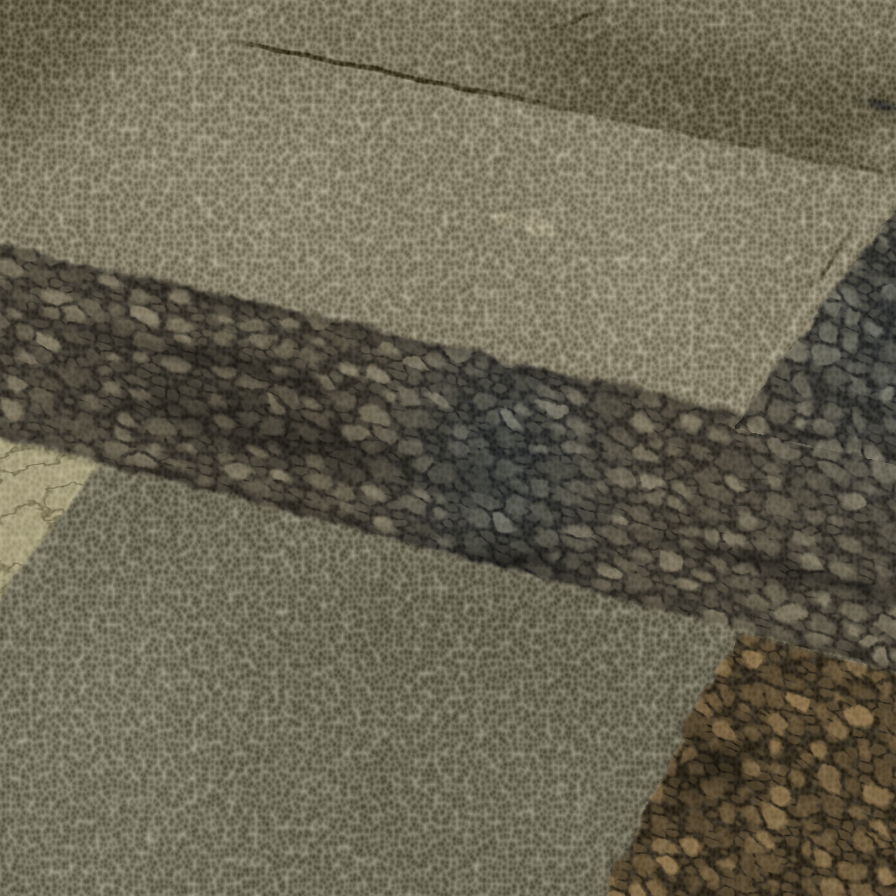
Write a Shadertoy shader that draws this texture.

```glsl
// Weathered stone slabs crossed by a sunken, dark band of pebbly aggregate.

vec2 hash2(vec2 p) {
    vec3 q = fract(vec3(p.xyx) * vec3(0.1031, 0.1030, 0.0973));
    q += dot(q, q.yzx + 33.33);
    return fract((q.xx + q.yz) * q.zy);
}

// Cellular noise: nearest distance, second distance, random cell value
vec3 cells(vec2 p) {
    vec2 base = floor(p), f = p - base;
    vec3 best = vec3(9.0, 9.0, 0.0);
    for (int j = -1; j <= 1; j++)
    for (int i = -1; i <= 1; i++) {
        vec2 o = vec2(i, j);
        vec2 h = hash2(base + o + 71.0);
        float d = length(o + 0.1 + 0.8 * h - f);
        if (d < best.x) best = vec3(d, best.x, fract(h.x * 17.3 + h.y * 9.1));
        else best.y = min(best.y, d);
    }
    return best;
}

// Layered sines for broad stains and wobbling edges
float waves(vec2 p) {
    float sum = 0.0, amp = 0.5;
    for (int i = 0; i < 5; i++) {
        sum += amp * sin(p.x + 1.7 * sin(p.y * 0.8)) * cos(p.y - 1.3 * sin(p.x * 0.7));
        p = mat2(1.5, 1.1, -1.1, 1.5) * p + 2.3;
        amp *= 0.6;
    }
    return sum;
}

float side(float d, float soft) { return smoothstep(-soft, soft, d); }

float blob(vec2 p, vec2 centre, vec2 size) {
    vec2 q = (p - centre) / size;
    return exp(-dot(q, q));
}

// Shifts into a frame that runs along the slanted joints
vec2 along(vec2 p) { return vec2(p.x, p.y + 0.24 * p.x); }

// Stone coverage and random shade; scale sets the cells per canvas
vec2 pebbles(vec2 p, vec2 scale) {
    vec3 c = cells(p * scale + 0.22 * vec2(waves(p * 60.0), waves(p * 55.0 + 8.0)));
    float radius = mix(0.22, 0.56, c.z);
    float stone = 1.0 - smoothstep(radius - 0.16, radius + 0.14, c.x);
    return vec2(stone * smoothstep(0.02, 0.28, c.y - c.x), fract(c.z * 7.7));
}

void mainImage(out vec4 fragColor, in vec2 fragCoord) {
    vec2 p = fragCoord / iResolution.xy;
    float wobble = 0.006 * waves(p * 45.0);
    float stain = waves(p * 9.0);
    vec2 s = along(p);

    // Fine grain at two sizes
    float grain = 0.24 * (cells(p * vec2(175.0, 145.0)).x - 0.45)
                + 0.16 * (cells(p * vec2(88.0, 76.0) + 4.0).x - 0.45)
                + 0.025 * waves(p * 140.0);

    // Slabs: warm and bright above the band, greyer below
    float top = 0.727 - 0.226 * p.x;
    float bottom = 0.513 - 0.263 * p.x;
    vec3 col = mix(vec3(0.455, 0.44, 0.37), vec3(0.525, 0.50, 0.415), side(p.y - 0.5 * (top + bottom), 0.02));
    col += 0.045 * blob(p, vec2(0.72, 0.70), vec2(0.13, 0.14));
    col += 0.025 * blob(p, vec2(0.33, 0.78), vec2(0.25, 0.12));
    col += 0.030 * blob(p, vec2(0.10, 0.22), vec2(0.20, 0.20));
    col -= 0.030 * blob(p, vec2(0.50, 0.30), vec2(0.22, 0.08));
    col += 0.018 * stain;

    // Rear slab with its shadow wedge and dim corner
    float crackLine = p.y - 0.952 + 0.203 * (p.x - 0.27) + 0.4 * wobble;
    float rear = side(crackLine, 0.006) * smoothstep(0.25, 0.40, p.x);
    col -= 0.035 * rear;
    col -= 0.085 * rear * side(0.115 - crackLine + 0.03 * stain, 0.04) * smoothstep(0.50, 0.66, p.x);
    col -= 0.12 * side(p.y - 0.83 - 0.9 * p.x + 0.04 * stain, 0.09);
    float crack = (1.0 - smoothstep(0.001, 0.0045, abs(crackLine))) * smoothstep(0.25, 0.30, p.x);
    col -= crack * mix(0.24, 0.09, smoothstep(0.52, 0.66, p.x));
    float hairline = abs(p.y - 0.975 - 0.35 * (p.x - 0.63) + wobble);
    col -= 0.13 * (1.0 - smoothstep(0.001, 0.005, hairline)) * blob(p, vec2(0.64, 0.98), vec2(0.035));
    col += 0.10 * blob(p, vec2(0.985, 0.833), vec2(0.035, 0.022));
    col = mix(col, vec3(0.17, 0.17, 0.16), 0.9 * blob(s, vec2(0.985, 1.119), vec2(0.020, 0.006)));

    // Pale flakes on the upper slab
    float flake = max(blob(s, vec2(0.565, 0.890), vec2(0.018, 0.010)), blob(s, vec2(0.602, 0.891), vec2(0.022, 0.013)));
    col = mix(col, vec3(0.64, 0.61, 0.51), 0.8 * smoothstep(0.3, 0.65, flake + 8.0 * wobble));
    col += grain;

    // Chalky wedge at the left edge
    float chalk = side(0.015 + 0.75 * (p.y - 0.353) - p.x + wobble, 0.005);
    float vein = smoothstep(0.0, 0.15, abs(waves(p * vec2(28.0, 42.0))));
    vec3 chalkCol = mix(vec3(0.50, 0.47, 0.35), vec3(0.66, 0.63, 0.50), vein) + 0.5 * grain;
    col = mix(col, chalkCol, chalk * side(bottom - p.y, 0.01));

    // Aggregate regions: long band, right shoulder, brown lower corner
    float bandMask = side(top - p.y + wobble, 0.005) * side(p.y - bottom + wobble, 0.004);
    float shoulderEdge = p.x - 0.833 - 0.726 * (p.y - 0.542);
    float shoulder = side(shoulderEdge + wobble, 0.005) * side(p.y - top + 0.02, 0.01);
    float corner = side(p.x - 0.67 - 0.51 * p.y + 2.0 * wobble, 0.007) * side(bottom - p.y, 0.006);

    // Dark matrix, cool in places, then stones of mixed sizes
    float cool = max(blob(p, vec2(0.56, 0.48), vec2(0.10, 0.13)), 0.9 * blob(p, vec2(1.0, 0.62), vec2(0.13, 0.16)));
    vec3 matrix = mix(vec3(0.235, 0.22, 0.185), vec3(0.18, 0.19, 0.19), cool);
    matrix = mix(matrix, vec3(0.21, 0.18, 0.125), corner);
    vec3 stoneCol = mix(vec3(0.47, 0.44, 0.365), vec3(0.39, 0.40, 0.37), cool);
    stoneCol = mix(stoneCol, vec3(0.49, 0.41, 0.28), corner);
    vec2 large = pebbles(s, mix(vec2(27.0, 43.0), vec2(33.0, 36.0), max(step(0.5, corner), step(0.5, shoulder))));
    vec2 small = pebbles(s + 3.7, vec2(52.0, 84.0));
    vec3 rock = matrix + 0.55 * grain;
    rock = mix(rock, stoneCol * 0.86, 0.60 * small.x);
    rock = mix(rock, stoneCol * mix(0.72, 1.22, large.y) + 0.4 * grain, 0.88 * large.x);

    // Shadowed seams and hollows in the aggregate
    float seam = blob(s, vec2(0.24, 0.655), vec2(0.17, 0.013)) + blob(s, vec2(0.90, 0.575), vec2(0.20, 0.010));
    float hollow = blob(s, vec2(0.30, 0.595), vec2(0.20, 0.035)) + blob(p, vec2(0.59, 0.375), vec2(0.055, 0.025));
    hollow += blob(p, vec2(0.79, 0.14), vec2(0.045, 0.035));
    rock *= 1.0 - 0.35 * min(seam + hollow, 1.3);
    rock *= 1.0 - 0.22 * bandMask * (1.0 - smoothstep(0.0, 0.022, min(top - p.y, p.y - bottom)));
    col = mix(col, rock, max(bandMask, max(shoulder, corner)));

    // Worn rim beside the shoulder
    float rim = exp(-pow((shoulderEdge + 0.016) / 0.007, 2.0)) * side(p.y - top, 0.01) * side(0.79 - p.y, 0.02);
    col += 0.05 * rim;
    float chip = 1.0 - smoothstep(0.001, 0.005, abs(shoulderEdge + 0.026 + wobble));
    col -= 0.2 * chip * blob(p, vec2(0.935, 0.70), vec2(0.03));

    fragColor = vec4(clamp(col, 0.0, 1.0), 1.0);
}
```
